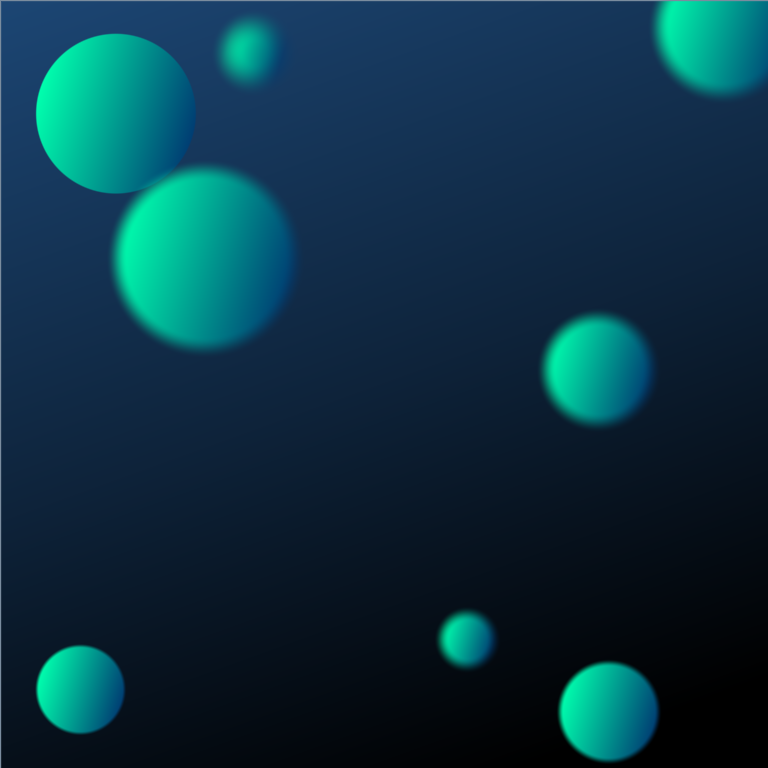
This background is drawn by a Shadertoy shader. Its source:

```glsl
// Glowing teal balls floating over a night-blue slanted gradient.
// Each ball is a disc distance with its own softness, shaded by a tilted
// green-to-blue ramp; a pale hairline runs along the top and left edges.

const vec3 SKY_BLUE   = vec3(0.110, 0.275, 0.455);
const vec3 DEEP_NAVY  = vec3(0.053, 0.135, 0.225);
const vec3 BLACK      = vec3(0.0);
const vec3 MINT       = vec3(0.0, 1.0, 0.68);
const vec3 OCEAN      = vec3(0.0, 0.24, 0.45);
const vec3 PALE_EDGE  = vec3(0.48, 0.55, 0.62);

const vec2 SKY_DIR  = vec2(0.34, -0.94);
const vec2 BALL_DIR = vec2(0.96, -0.28);

// Centre x, centre y, radius, edge softness
const int BALL_COUNT = 8;
const vec4 BALLS[BALL_COUNT] = vec4[](
    vec4(0.151, 0.852, 0.104, 0.000),
    vec4(0.268, 0.663, 0.116, 0.014),
    vec4(0.332, 0.931, 0.036, 0.022),
    vec4(0.944, 0.964, 0.086, 0.015),
    vec4(0.780, 0.518, 0.069, 0.013),
    vec4(0.609, 0.167, 0.034, 0.010),
    vec4(0.793, 0.073, 0.064, 0.005),
    vec4(0.105, 0.102, 0.057, 0.003)
);

// Three-stop gradient running from the top left to the lower right
vec3 skyColor(vec2 uv) {
    float depth = dot(uv - vec2(0.0, 1.0), SKY_DIR);
    vec3 upper = mix(SKY_BLUE, DEEP_NAVY, clamp(depth / 0.64, 0.0, 1.0));
    return mix(upper, BLACK, clamp((depth - 0.64) / 0.53, 0.0, 1.0));
}

// Tilted ramp across the width of a ball
vec3 ballColor(vec2 offset, float radius) {
    float ramp = 0.5 + 0.5 * dot(offset, BALL_DIR) / radius;
    return mix(MINT, OCEAN, clamp(ramp, 0.0, 1.0));
}

// Coverage of a disc whose rim fades over +-softness
float discMask(vec2 offset, float radius, float softness) {
    return 1.0 - smoothstep(-softness, softness, length(offset) - radius);
}

void mainImage(out vec4 fragColor, in vec2 fragCoord) {
    float side = min(iResolution.x, iResolution.y);
    float pixel = 1.0 / side;
    vec2 uv = fragCoord / iResolution.xy;
    vec2 p = (fragCoord - 0.5 * iResolution.xy) / side + 0.5;

    vec3 color = skyColor(uv);

    // Balls, painted back to front
    for (int i = 0; i < BALL_COUNT; i++) {
        vec4 ball = BALLS[i];
        vec2 offset = p - ball.xy;
        float mask = discMask(offset, ball.z, max(ball.w, pixel));
        color = mix(color, ballColor(offset, ball.z), mask);
    }

    // Pale hairline on the top and left borders
    float edgeDistance = min(uv.x, 1.0 - uv.y);
    float edge = 1.0 - smoothstep(0.001, 0.001 + pixel, edgeDistance);
    color = mix(color, PALE_EDGE, edge);

    fragColor = vec4(color, 1.0);
}
```
